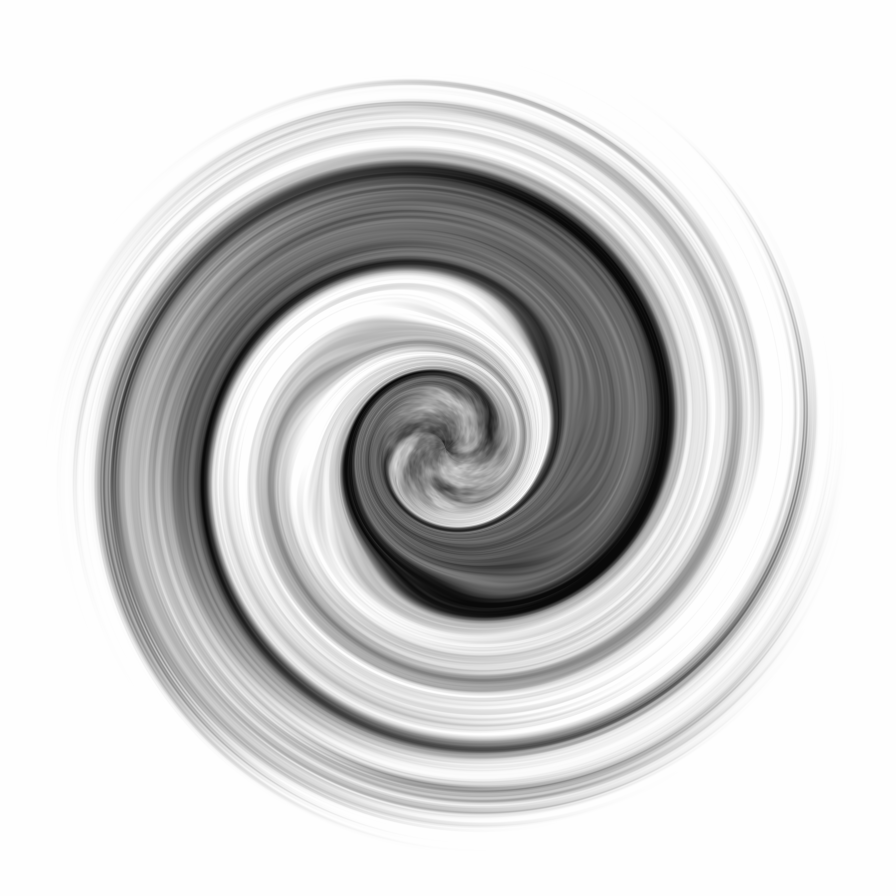
This background is drawn by a Shadertoy shader. Its source:

```glsl
// A monochrome whirl of brushed ink on white paper. Polar coordinates are
// unwound by a radius-dependent twist; broad angular bands set the tone,
// periodic value noise adds long streaks, and plain noise clouds the core.

const float TAU = 6.2831853;
const float PAPER = 0.995;
const vec2 CENTRE = vec2(-0.003, 0.0);

// Integer hash to [0,1)
float hash(ivec2 cell) {
    uvec2 k = uvec2(cell) * uvec2(1597334673u, 3812015801u);
    uint h = k.x ^ k.y;
    h = (h ^ (h >> 16)) * 2246822519u;
    h = (h ^ (h >> 13)) * 3266489917u;
    return float((h ^ (h >> 16)) >> 8) / 16777216.0;
}

// Value noise that repeats along x
float noise(vec2 p, float period) {
    vec2 cell = floor(p), f = p - cell;
    f = f * f * (3.0 - 2.0 * f);
    int x0 = int(mod(cell.x, period));
    int x1 = int(mod(cell.x + 1.0, period));
    int y = int(cell.y) + 512;
    float low = mix(hash(ivec2(x0, y)), hash(ivec2(x1, y)), f.x);
    float high = mix(hash(ivec2(x0, y + 1)), hash(ivec2(x1, y + 1)), f.x);
    return mix(low, high, f.y);
}

// Octaves of noise, normalised to [0,1]; gain weighs the finer layers
float fbm(vec2 p, float period, float gain, float growY) {
    float sum = 0.0, total = 0.0, amp = 1.0;
    for (int i = 0; i < 4; i++) {
        sum += amp * noise(p + vec2(0.0, 17.3 * float(i)), period);
        total += amp;
        amp *= gain;
        p *= vec2(2.0, growY);
        period *= 2.0;
    }
    return sum / total;
}

// Angle by which the arms are wound at radius r
float twist(float r) {
    float bend = (r - 0.137) / 0.0326;
    return 24.1 * r - 5.99 + 0.44 * exp(-bend * bend)
         - 1.31 * (1.0 - smoothstep(0.065, 0.111, r));
}

// Distance between two positions on a circle of length one
float turnDistance(float a, float b) {
    return abs(fract(a - b + 0.5) - 0.5);
}

float band(float turn, float centre, float width) {
    float d = turnDistance(turn, centre) / width;
    return exp(-d * d);
}

// Ink density of the broad arms
float armInk(float turn, float r) {
    float outer = smoothstep(0.27, 0.36, r);
    float rim = smoothstep(0.28, 0.38, r);
    float body = 1.0 - smoothstep(0.22, 0.26, turnDistance(turn, 0.222));
    float ink = mix(0.08, 0.03, outer);
    ink += body * mix(0.52, 0.17, outer);
    // Dark borders of the main arm
    ink += band(turn, 0.025, 0.04) * mix(0.33, 0.58, outer);
    ink += band(turn, 0.43, 0.03) * mix(0.27, 0.45, outer);
    // Grey ribbons in the pale arm
    ink += band(turn, 0.725, 0.045) * mix(0.32, 0.17, rim);
    ink += band(turn, 0.95, 0.03) * mix(0.25, 0.15, rim);
    // Loose strokes near the rim
    ink += 0.32 * band(turn, 0.625, 0.03) * smoothstep(0.33, 0.37, r);
    ink += 0.35 * band(turn, 0.245, 0.03) * smoothstep(0.355, 0.38, r);
    return ink;
}

float whirl(vec2 p) {
    float r = length(p);
    float angle = atan(p.y, p.x) - twist(r);
    float turn = fract(angle / TAU);

    // Long streaks follow the arms
    float streak = fbm(vec2(turn * 20.0, r * 14.0), 20.0, 0.8, 1.3) - 0.5;
    float wobble = noise(vec2(turn * 9.0, r * 9.0 + 40.0), 9.0) - 0.5;
    float ink = armInk(turn + 0.02 * wobble, r) - 0.55 * streak;

    // Clouded core
    vec2 unwound = r * vec2(cos(angle), sin(angle));
    float cloud = fbm(unwound * 38.0 + 64.0, 256.0, 0.65, 2.0) - 0.5;
    float core = 1.0 - smoothstep(0.045, 0.105, r);
    ink = mix(ink, 0.48 + 0.25 * (ink - 0.48) - 0.85 * cloud, core);

    // Ragged fade into the paper
    float fade = 1.0 - smoothstep(0.345, 0.435, r + 0.14 * streak);
    fade *= 1.0 - smoothstep(0.40, 0.455, r);
    return PAPER - clamp(ink, 0.0, 0.96) * fade;
}

void mainImage(out vec4 fragColor, in vec2 fragCoord) {
    float size = min(iResolution.x, iResolution.y);
    float tone = 0.0;
    // Four samples per pixel smooth the thin streaks
    for (int i = 0; i < 4; i++) {
        vec2 offset = vec2(i & 1, i >> 1) * 0.5 - 0.25;
        vec2 p = (fragCoord + offset - 0.5 * iResolution.xy) / size;
        tone += 0.25 * whirl(p - CENTRE);
    }
    fragColor = vec4(vec3(tone), 1.0);
}
```
